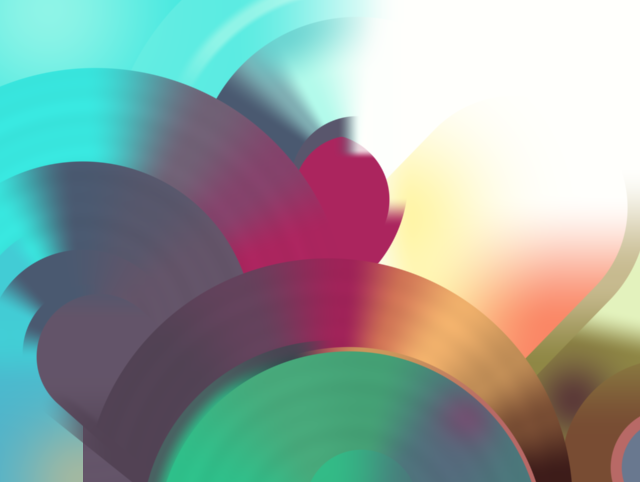
Reproduce this background procedurally as a Shadertoy shader.

```glsl
// Overlapping soft discs, like folded paper petals, around a crimson heart.
// Each disc is a circle filled by a colour sweep around its centre;
// some fade out along the sweep. Lengths are in canvas heights.

const vec3 WHITE = vec3(1., 1., .99);
const vec3 AQUA = vec3(.22, .9, .87);
const vec3 MINT = vec3(.7, .98, .92);
const vec3 SKY = vec3(.3, .7, .8);
const vec3 SLATE = vec3(.29, .35, .44);
const vec3 MAUVE = vec3(.39, .33, .41);
const vec3 PLUM = vec3(.32, .26, .33);
const vec3 CRIMSON = vec3(.67, .145, .37);
const vec3 CORAL = vec3(.98, .53, .4);
const vec3 ROSE = vec3(.72, .41, .4);
const vec3 YELLOW = vec3(1., .96, .65);
const vec3 ORANGE = vec3(.94, .69, .42);
const vec3 KHAKI = vec3(.78, .73, .56);
const vec3 OLIVE = vec3(.56, .53, .27);
const vec3 BROWN = vec3(.47, .3, .2);
const vec3 UMBER = vec3(.24, .11, .1);
const vec3 JADE = vec3(.28, .66, .48);
const vec3 EMERALD = vec3(.18, .75, .54);
const vec3 TEAL = vec3(.29, .47, .48);
const float GROOVE = .008; // strength of the fine rings

vec2 p;   // current point
vec3 col; // colour painted so far

// Smooth step that may also fall, when a > b
float rise(float a, float b, float x) {
  float t = clamp((x - a) / (b - a), 0., 1.);
  return t * t * (3. - 2. * t);
}
void paint(vec3 tint, float cover) { col = mix(col, tint, cover); }
float fill(float d) { return rise(1., -1., d * iResolution.y); }
float disc(vec2 c, float r) { return fill(length(p - c) - r); }
// Clockwise angle from straight up
float sweep(vec2 c) { return atan(p.x - c.x, p.y - c.y); }
float glow(vec2 c, float size) {
  vec2 q = (p - c) / size;
  return exp(-dot(q, q));
}
float capsule(vec2 a, vec2 b, float r) {
  vec2 ab = b - a;
  return length(p - a - ab * clamp(dot(p - a, ab) / dot(ab, ab), 0., 1.)) - r;
}
vec3 ramp(float t, vec4 s, vec3 a, vec3 b, vec3 c, vec3 d) {
  vec3 m = mix(mix(a, b, rise(s.x, s.y, t)), c, rise(s.y, s.z, t));
  return mix(m, d, rise(s.z, s.w, t));
}
float grooves(vec2 c) {
  float r = length(p - c);
  return 1. + GROOVE * (sin(r * 130.) + sin(r * 71. + 1.));
}

void backdrop() {
  col = mix(SKY, AQUA, rise(.05, .7, p.y));
  paint(MINT, .7 * glow(vec2(.1, .98), .22));
  paint(KHAKI, .7 * glow(vec2(.17, 0.), .13));
  // Pale upper arcs and the white light on the right
  vec2 c = vec2(.741, .629);
  float r = length(p - c), a = sweep(c);
  paint(mix(AQUA, MINT, .4), .7 * fill(r - .52) * step(.5, p.y));
  paint(MINT, .6 * rise(.385, .4, r) * rise(.435, .41, r) * rise(-1.2, -.75, a));
  paint(WHITE, rise(.48, .88, p.x));
  vec3 fan = ramp(a, vec4(-1., -.72, -.5, .2), SLATE, vec3(.5, .68, .7), MINT, WHITE);
  float rim = rise(.22, .33, r) * rise(-.9, -.55, a) * rise(.25, -.5, a);
  fan = mix(fan, vec3(.36, .8, .8), .8 * rim);
  paint(fan, disc(c, .336) * rise(.9, .75, p.x));
}

void warmSide() {
  // Peach lobe, its khaki border and the olive corner
  float d = capsule(vec2(1.069, .569), vec2(.769, .26), .233);
  vec3 peach = mix(YELLOW, CORAL, rise(.86, 1.16, p.x + .25 * (.4 - p.y)));
  vec3 lobe = mix(WHITE, YELLOW, glow(vec2(.83, .55), .17));
  lobe = mix(lobe, peach, rise(.6, .32, p.y) * rise(.76, .88, p.x));
  vec3 side = mix(OLIVE, vec3(.89, .95, .74), rise(.27, .36, p.y + .2 * (p.x - 1.25)));
  side = mix(side, UMBER + .12, glow(vec2(1.19, .17), .08));
  side = mix(side, mix(OLIVE, KHAKI, rise(.24, .42, p.y)), fill(d - .041));
  side = mix(side, WHITE, rise(.42, .66, p.y));
  paint(mix(side, lobe, fill(d)), rise(.74, .86, p.x));
  // Brown disc with a rosy core
  vec2 c = vec2(1.39, .03);
  paint(mix(BROWN, OLIVE, rise(.1, .32, p.y)), disc(c, .225));
  paint(ROSE, disc(c, .123));
  paint(SLATE + .12, disc(c, .1));
}

void heart() {
  vec2 c = vec2(.741, .621);
  paint(mix(SLATE, MAUVE, .6), disc(c, .138) * rise(.748, .7, p.x) * step(c.y, p.y));
  float top = disc(vec2(.733, .595), .124) * disc(vec2(.672, .586), .136);
  paint(CRIMSON, top * (1. - .8 * rise(.69, .745, p.x) * rise(.67, .69, p.y)));
  paint(CRIMSON, disc(vec2(.569, .629), .278) * rise(.592, .53, p.y));
}

void leftPetals() {
  vec2 c = vec2(.198, .333);
  vec3 tint = ramp(sweep(c), vec4(-.05, .5, .87, 1.2), AQUA, MAUVE + .05, vec3(.52, .26, .42), CRIMSON);
  paint(tint * grooves(c), disc(c, .526) * rise(.2, .42, p.y));
  c = vec2(.172, .31);
  float a = sweep(c);
  tint = ramp(a, vec4(-.6, -.05, .5, 1.), AQUA, SLATE, vec3(.34, .34, .42), MAUVE);
  paint(tint * grooves(c), disc(c, .355) * rise(-1.6, -.8, a));
  // Inner folds
  paint(mix(SKY, AQUA, .5), disc(c, .235) * rise(-.5, -.75, a) * rise(.2, .35, p.y));
  c.y = .284;
  a = sweep(c);
  paint(mix(SLATE, MAUVE, rise(-.3, .9, a)), disc(c, .198) * rise(-1.15, -.7, a) * rise(1.2, .5, a));
  c = vec2(.19, .267);
  a = sweep(c);
  paint(SLATE, disc(c, .143) * rise(-1.65, -1.1, a) * rise(.2, -.6, a));
  tint = mix(mix(PLUM, MAUVE, rise(.05, .22, p.y)), SLATE, .6 * rise(.33, .41, p.y));
  paint(tint, fill(capsule(vec2(.206, .26), vec2(.33, .15), .13)));
}

void frontArcs() {
  // Slanted lower-left limit with a fading fold beneath it
  float slant = dot(p - vec2(.095, .198), vec2(-.624, -.781));
  paint(PLUM, fill(slant - .043) * rise(-.02, 0., slant) * rise(.08, .24, p.x) * rise(.2, .16, p.y));
  vec2 c = vec2(.681, -.043);
  float a = sweep(c);
  vec3 tint = ramp(a, vec4(-.85, -.4, .08, .33), PLUM, vec3(.39, .26, .36), CRIMSON * .93, CORAL * .82);
  tint = mix(tint, ramp(a, vec4(.6, .92, 1.2, 1.45), ORANGE, ORANGE * .8, BROWN, UMBER), rise(.26, .6, a));
  paint(tint * grooves(c), disc(c, .507) * fill(slant));
  // Green dome with a dark left lip and a rosy right rim
  c = vec2(.69, -.103);
  a = sweep(c);
  tint = mix(EMERALD, TEAL * .6, rise(-.75, -.2, a));
  tint = mix(tint, PLUM, .75 * rise(.345, .39, length(p - c)));
  paint(tint, disc(c, .397) * rise(.03, -.25, a));
  c = vec2(.724, -.129);
  a = sweep(c);
  paint(mix(ORANGE * .85, ROSE, rise(.2, .9, a)), disc(c, .409) * rise(-.3, .1, a));
  tint = ramp(a, vec4(-1.2, -.4, .15, .65), EMERALD, JADE, JADE * .95, TEAL);
  tint = mix(tint, vec3(.48, .27, .42), .85 * glow(vec2(.965, .125), .065));
  tint = mix(tint, SLATE + .05, .7 * glow(vec2(.93, .03), .09));
  paint(tint * grooves(c), disc(c, .4));
  paint(mix(EMERALD, TEAL, rise(.68, .88, p.x)), .8 * disc(vec2(.75, -.05), .117));
}

void mainImage(out vec4 fragColor, in vec2 fragCoord) {
  p = fragCoord / iResolution.y;
  backdrop();
  warmSide();
  heart();
  leftPetals();
  frontArcs();
  fragColor = vec4(col, 1.);
}
```
